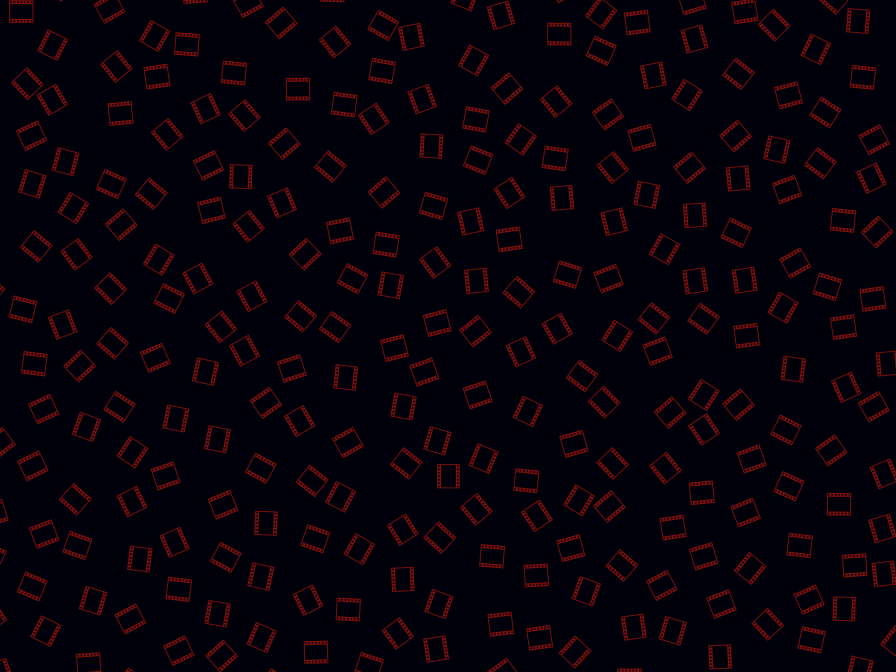
Reproduce this pattern procedurally as a WebGL 1 fragment shader.

```glsl
precision highp float;
// Small red film frames scattered at random angles over near-black blue.
uniform vec2 u_resolution;

const vec3 NIGHT = vec3(0.0, 0.0, 0.04);
const vec3 FILM_RED = vec3(0.49, 0.06, 0.052);
const float TAU = 6.2831853;

// Lengths are fractions of the canvas height.
const float CELL = 0.0745;
const float JITTER = 0.25;                   // in cells
const float GRID_TILT = 0.42;
const vec2 HALF_FRAME = vec2(0.018, 0.0168);
const float HALF_STRIP = 0.0029;
const float HALF_RULE = 0.0007;
const float HOLE_PITCH = 0.0051;
const vec2 HALF_HOLE = vec2(0.0012, 0.0013);

float hash(vec2 p, float seed) {
  return fract(sin(dot(p, vec2(127.1, 311.7)) + seed * 74.7) * 43758.545);
}

vec2 rotate(vec2 p, float angle) {
  float c = cos(angle), s = sin(angle);
  return vec2(c * p.x - s * p.y, s * p.x + c * p.y);
}

// Share of a pixel-wide window at x that lies within [-halfWidth, halfWidth].
float slab(float x, float halfWidth, float pixel) {
  float hi = min(x + 0.5 * pixel, halfWidth);
  float lo = max(x - 0.5 * pixel, -halfWidth);
  return max(hi - lo, 0.0) / pixel;
}

float box(vec2 p, vec2 halfSize, float pixel) {
  return slab(p.x, halfSize.x, pixel) * slab(p.y, halfSize.y, pixel);
}

// Two perforated strips joined by thin rules at both ends.
float filmFrame(vec2 p, float pixel) {
  vec2 q = vec2(p.x, abs(p.y) - HALF_FRAME.y + HALF_STRIP);
  float strip = box(q, vec2(HALF_FRAME.x, HALF_STRIP), pixel);
  vec2 h = vec2(q.x - HOLE_PITCH * floor(q.x / HOLE_PITCH + 0.5), q.y);
  strip *= 1.0 - box(h, HALF_HOLE, pixel);

  vec2 r = vec2(abs(p.x) - HALF_FRAME.x + HALF_RULE, p.y);
  float rule = box(r, vec2(HALF_RULE, HALF_FRAME.y), pixel);
  return max(strip, rule);
}

// Centre of the frame in a cell: staggered rows, moved within a disc.
vec2 frameCentre(vec2 id) {
  float turn = TAU * hash(id, 1.0);
  float reach = JITTER * sqrt(hash(id, 2.0));
  float stagger = 0.5 * mod(id.y, 2.0);
  return id + vec2(stagger, 0.0) + reach * vec2(cos(turn), sin(turn));
}

// Strongest coverage among the frames of the surrounding cells.
float scatter(vec2 p, float pixel) {
  vec2 g = rotate(p, GRID_TILT) / CELL;
  vec2 home = floor(g + 0.5);
  float ink = 0.0;
  for (int j = -1; j <= 1; j++) {
    for (int i = -2; i <= 1; i++) {
      vec2 id = home + vec2(float(i), float(j));
      vec2 local = (g - frameCentre(id)) * CELL;
      float angle = TAU * hash(id, 3.0);
      ink = max(ink, filmFrame(rotate(local, angle), pixel));
    }
  }
  return ink;
}

void main() {
  float pixel = 1.0 / u_resolution.y;
  vec2 p = gl_FragCoord.xy * pixel;
  gl_FragColor = vec4(mix(NIGHT, FILM_RED, scatter(p, pixel)), 1.0);
}
```
